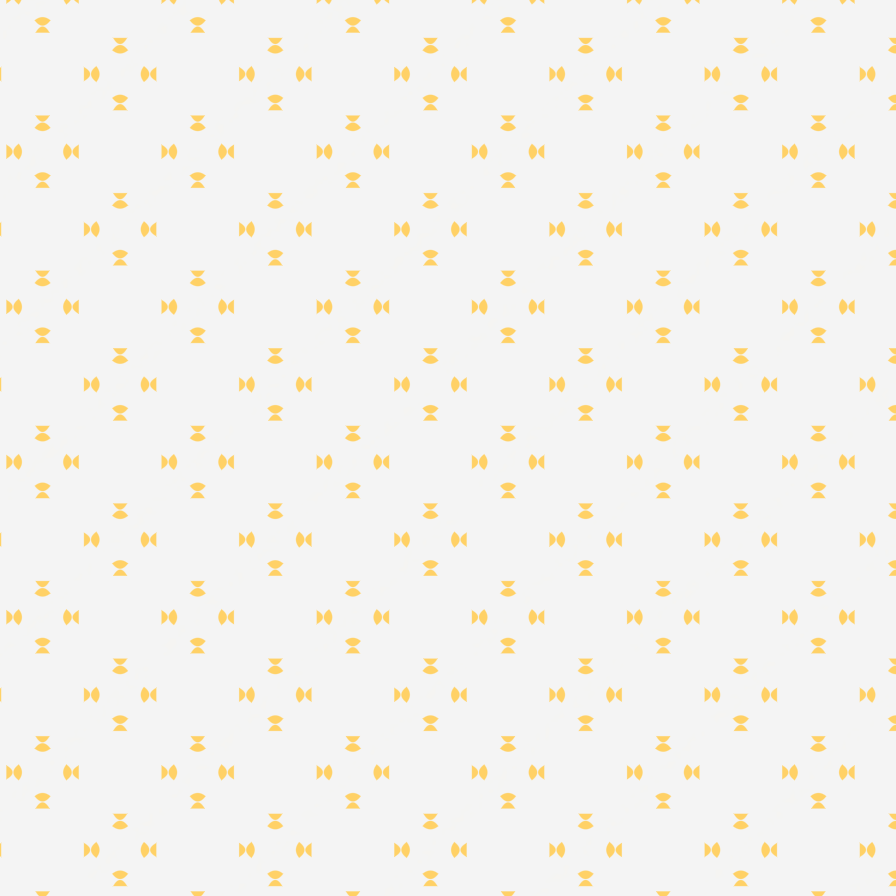
Reproduce this pattern procedurally as a WebGL 1 fragment shader.

```glsl
precision highp float;

uniform vec2 u_resolution;

const float PERIOD = 0.17318;
const vec2 MOTIF_CENTER = vec2(0.0475, 0.1380);
const vec3 PAPER = vec3(0.957, 0.957, 0.957);
const vec3 CREAM = vec3(0.965, 0.957, 0.930);
const vec3 YELLOW = vec3(1.0, 0.82, 0.40);

float hash(vec2 p) {
  return fract(sin(dot(p, vec2(127.1, 311.7))) * 4375.85);
}

float valueNoise(vec2 p) {
  vec2 i = floor(p);
  vec2 f = fract(p);
  f = f * f * (3.0 - 2.0 * f);
  float low = mix(hash(i), hash(i + vec2(1.0, 0.0)), f.x);
  float high = mix(hash(i + vec2(0.0, 1.0)), hash(i + 1.0), f.x);
  return mix(low, high, f.y);
}

vec2 centeredRepeat(vec2 p, float period) {
  return mod(p + 0.5 * period, period) - 0.5 * period;
}

// Approximate signed distance to a parabola; p.x runs along its axis.
// It passes through the tip and meets rim at the given half width.
float parabola(vec2 p, float tip, float rim, float halfWidth) {
  float curve = (rim - tip) / (halfWidth * halfWidth);
  float slope = 2.0 * curve * p.y;
  return (p.x - tip - curve * p.y * p.y) / sqrt(1.0 + slope * slope);
}

// Lens with a shallow inner arc and a steeper outer arc
float lens(vec2 p) {
  float inner = parabola(p, 0.0230, 0.0266, 0.0088);
  float outer = parabola(p, 0.0325, 0.0266, 0.0088);
  return max(-inner, outer);
}

// Small dome with its flat side facing outward
float dome(vec2 p) {
  return max(-parabola(p, 0.0335, 0.0404, 0.0078), p.x - 0.0404);
}

// Four lens and dome pairs around a centre, folded onto one arm
float motif(vec2 p) {
  vec2 a = abs(p);
  vec2 arm = a.x > a.y ? a : a.yx;
  return min(lens(arm), dome(arm));
}

float coverage(float dist, float pixel) {
  return 1.0 - smoothstep(-0.8 * pixel, 0.8 * pixel, dist);
}

// Faint flecks along the rising diagonals
float flecks(vec2 p, float period) {
  float offset = mod(p.x - p.y + 0.5 * period, period) - 0.5 * period;
  float band = 1.0 - smoothstep(0.0, 0.016, abs(offset));
  return band * smoothstep(0.5, 0.85, valueNoise(p * 190.0));
}

void main() {
  float side = min(u_resolution.x, u_resolution.y);
  vec2 p = gl_FragCoord.xy / side - MOTIF_CENTER;
  float pixel = 1.0 / side;

  // Two offset grids form the staggered layout
  float straight = motif(centeredRepeat(p, PERIOD));
  float staggered = motif(centeredRepeat(p + 0.5 * PERIOD, PERIOD));
  float shape = coverage(min(straight, staggered), pixel);

  vec3 color = mix(PAPER, CREAM, 0.3 * flecks(p, PERIOD));
  gl_FragColor = vec4(mix(color, YELLOW, shape), 1.0);
}
```
